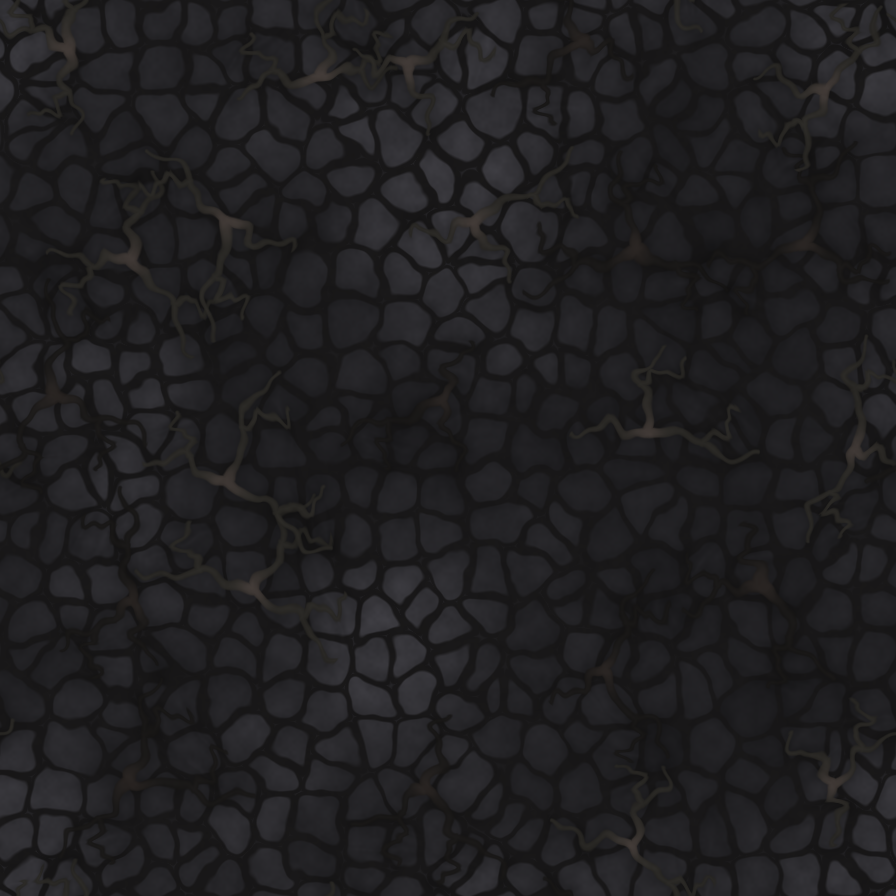
A WebGL 2 fragment shader for this texture:

```glsl
#version 300 es
precision highp float;

uniform vec2 u_resolution;
out vec4 fragColor;

// Integer hash giving two values in 0..1
vec2 hash2(vec2 p) {
    const uint K = 1664525u;
    uvec2 v = uvec2(ivec2(p)) * K + 10139u;
    v.x += v.y * K;
    v.y += v.x * K;
    v ^= v >> 16u;
    v.x += v.y * K;
    v.y += v.x * K;
    v ^= v >> 16u;
    return vec2(v & 65535u) / 65535.0;
}

// Value noise that wraps after a whole number of cells
float noise(vec2 uv, float period) {
    vec2 p = uv * period, i = floor(p), f = fract(p);
    f = f * f * (3.0 - 2.0 * f);
    vec2 a = mod(i, period), b = mod(i + 1.0, period);
    float seed = period * 7.0;
    return mix(mix(hash2(a + seed).x, hash2(vec2(b.x, a.y) + seed).x, f.x),
               mix(hash2(vec2(a.x, b.y) + seed).x, hash2(b + seed).x, f.x), f.y);
}

vec2 warp(vec2 uv, float period) {
    return vec2(noise(uv, period), noise(uv, period + 1.0)) - 0.5;
}

// Rounded cell pattern: x = distance to the border, yz = random values of the stone
vec3 cobbles(vec2 uv, float count) {
    vec2 p = uv * count, base = floor(p), nearest = vec2(0), id = vec2(0);
    float best = 9.0;
    for (int y = -1; y <= 1; y++)
    for (int x = -1; x <= 1; x++) {
        vec2 cell = base + vec2(x, y);
        vec2 r = cell + 0.06 + 0.88 * hash2(mod(cell, count)) - p;
        if (dot(r, r) < best) { best = dot(r, r); nearest = r; id = cell; }
    }
    float sum = 0.0;
    for (int y = -2; y <= 2; y++)
    for (int x = -2; x <= 2; x++) {
        vec2 cell = id + vec2(x, y);
        vec2 r = cell + 0.06 + 0.88 * hash2(mod(cell, count)) - p;
        vec2 gap = r - nearest;
        if (dot(gap, gap) > 1e-5)
            sum += exp(-15.0 * dot(0.5 * (r + nearest), normalize(gap)));
    }
    return vec3(-log(sum) / 15.0, hash2(mod(id, count) + 300.0));
}

// Sideways sway of a root along its length
float sway(float t, float seed) {
    return min(t * 3.0, 1.0) * (0.045 * sin(t * 8.0 + seed) + 0.018 * sin(t * 19.0 + seed * 3.0));
}

// Signed distance to a tapering, swaying root arm
float arm(vec2 p, vec2 dir, float len, float width, float seed) {
    vec2 q = vec2(dot(p, dir), dot(p, vec2(-dir.y, dir.x)));
    float t = clamp(q.x / len, 0.0, 1.0);
    float slope = (sway(t + 0.01, seed) - sway(t, seed)) / (0.01 * len);
    float side = (q.y - sway(t, seed)) * inversesqrt(1.0 + slope * slope);
    return length(vec2(q.x - t * len, side)) - mix(width, 0.011, sqrt(t));
}

// One root: three arms, each with a possible twig
float root(vec2 p, vec2 rnd) {
    float d = 9.0;
    for (int i = 0; i < 3; i++) {
        vec2 h = hash2(floor(rnd * 900.0) + float(i) * 31.0);
        float angle = 6.283 * rnd.x + 2.094 * float(i) + 1.1 * (h.x - 0.5);
        float len = 0.32 + 0.38 * h.y, seed = 6.283 * h.x;
        vec2 dir = vec2(cos(angle), sin(angle));
        d = min(d, arm(p, dir, len, 0.036, seed));
        if (h.y > 0.3) {
            vec2 fork = dir * len * 0.5 + vec2(-dir.y, dir.x) * sway(0.5, seed);
            angle += h.x > 0.5 ? 0.95 : -0.95;
            d = min(d, arm(p - fork, vec2(cos(angle), sin(angle)), 0.27, 0.022, seed + 2.0));
        }
    }
    return d;
}

void main() {
    vec2 uv = gl_FragCoord.xy / u_resolution;

    // Broad patches of light and murk
    float light = 0.5 * noise(uv, 4.0) + 0.32 * noise(uv, 7.0) + 0.18 * noise(uv, 15.0);
    light = smoothstep(0.22, 0.86, light);
    float mottle = 0.5 * noise(uv, 58.0) + 0.3 * noise(uv, 121.0) + 0.2 * noise(uv, 256.0) - 0.5;

    // Stones and the dark joints between them
    vec3 stone = cobbles(uv + 0.014 * warp(uv, 37.0) + 0.004 * warp(uv, 83.0), 21.0);
    float inset = stone.x - mix(0.05, 0.12, stone.y);
    float tone = mix(0.122, 0.225, pow(light, 1.3)) + 0.022 * (stone.z - 0.5);
    tone += 0.04 * mottle * (0.6 + light) + 0.012 * (smoothstep(0.0, 0.25, inset) - 0.5);
    vec3 joint = mix(vec3(0.094, 0.09, 0.093), vec3(0.15, 0.147, 0.16),
                     smoothstep(-0.01, -0.06, stone.x) * light) + 0.016 * mottle;
    vec3 color = mix(joint, tone * vec3(1.0, 0.985, 1.07), smoothstep(-0.035, 0.035, inset));

    // Scattered roots, some pale with a warm heart, some nearly black
    vec2 p = (uv + 0.011 * warp(uv, 29.0) + 0.005 * warp(uv, 71.0)) * 5.0;
    for (int y = -1; y <= 1; y++)
    for (int x = -1; x <= 1; x++) {
        vec2 cell = floor(p) + vec2(x, y), id = mod(cell, 5.0);
        vec2 rnd = hash2(id + 71.0), kind = hash2(id + 140.0);
        if (kind.x > 0.88) continue;
        vec2 rel = p - cell - 0.2 - 0.6 * rnd;
        float d = root(rel, kind.yx);
        float heart = exp(-110.0 * dot(rel, rel));
        bool pale = kind.x < 0.64;
        vec3 bark = pale ? mix(vec3(0.172, 0.165, 0.15), vec3(0.265, 0.235, 0.22), heart)
                         : mix(vec3(0.1, 0.094, 0.09), vec3(0.165, 0.145, 0.135), heart);
        bark *= 0.88 + 0.12 * smoothstep(0.0, -0.02, d) + 0.2 * mottle;
        color *= 1.0 - 0.16 * exp(-22.0 * max(d, 0.0));
        color = mix(color, bark, 0.9 * smoothstep(0.007, -0.007, d));
    }
    fragColor = vec4(color, 1.0);
}
```
